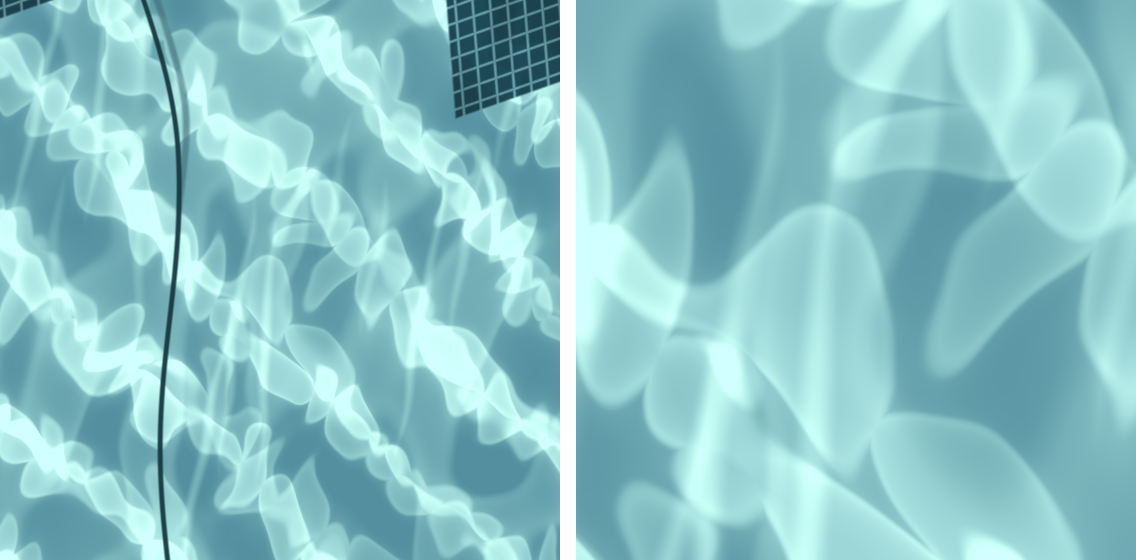
Left, the full canvas; right, a detail of the centre.
A WebGL 1 fragment shader for this texture:

```glsl
precision highp float;
// Sunlit pool floor: diagonal ribbons of refracted light with bright fold edges,
// steep veils and streaks, a dark hose with its shadow, and mosaic tile at the top.
// Each light sheet fades as 1/sqrt(depth) inward from its edge, like a caustic.
uniform vec2 u_resolution;

const vec3 DEEP_WATER = vec3(0.325, 0.56, 0.62);
const vec3 BRIGHT_LIGHT = vec3(0.82, 1.04, 1.0);
const vec3 TILE = vec3(0.11, 0.27, 0.32);
const vec3 GROUT = vec3(0.38, 0.58, 0.62);
const vec3 HOSE = vec3(0.08, 0.22, 0.25);
const float RIBBON_PERIOD = 0.212;
const float TILE_SIZE = 0.031;

vec2 hash2(vec2 p) {
  vec2 k = vec2(dot(p, vec2(127.1, 311.7)), dot(p, vec2(269.5, 183.3)));
  return fract(sin(k) * 43758.5453);
}

float corner(vec2 cell, vec2 offset, vec2 f) {
  return dot(hash2(cell + offset) * 2.0 - 1.0, f - offset);
}

// Gradient noise, roughly -0.7 to 0.7
float noise(vec2 p) {
  vec2 i = floor(p);
  vec2 f = p - i;
  vec2 u = f * f * f * (f * (f * 6.0 - 15.0) + 10.0);
  float low = mix(corner(i, vec2(0.0), f), corner(i, vec2(1.0, 0.0), f), u.x);
  float high = mix(corner(i, vec2(0.0, 1.0), f), corner(i, vec2(1.0), f), u.x);
  return mix(low, high, u.y);
}

vec2 noise2(vec2 p) {
  return vec2(noise(p), noise(p + vec2(37.2, 17.9)));
}

// Light inside a folded sheet; depth is the distance inward from its edge
float sheet(float depth, float rim, float blur) {
  float inside = smoothstep(-blur, blur, depth);
  float glow = 0.20 * exp(min(depth, 0.0) / 0.016);
  float fold = rim / (rim + max(depth, 0.0));
  return mix(glow, 0.20 + 0.80 * pow(fold, 0.6), inside);
}

// Diagonal chain of scalloped light lenses
float ribbons(vec2 p, float seed, float shift, float halfWidth) {
  vec2 q = p + 0.10 * noise2(p * 3.2 + seed) + 0.03 * noise2(p * 10.0 + seed);
  float across = (q.x + q.y - 1.0) * 0.707 - shift;
  float offset = (fract(across / RIBBON_PERIOD + 0.5) - 0.5) * RIBBON_PERIOD;
  vec2 leaning = vec2(q.x - 0.15 * q.y, q.y) * vec2(11.0, 7.5);
  float scallop = abs(noise(leaning + seed * 3.0)) - 0.18;
  float core = exp(-offset * offset / 0.0016);
  float light = sheet(halfWidth - abs(offset) + 0.18 * scallop, 0.010, 0.008);
  return (light + 0.14 * core) * (1.0 + 0.7 * noise(p * 4.0 + seed));
}

// Large faint cells with steep bright edges
float veils(vec2 p) {
  vec2 q = p + 0.05 * noise2(p * 6.0 + 8.4);
  float field = noise(vec2(q.x - 0.15 * q.y, q.y) * vec2(6.0, 2.8) + 21.3);
  return sheet(field / 7.0, 0.007, 0.007);
}

// Scattered thin spindles, nearly upright
float streaks(vec2 p) {
  float light = 0.0;
  for (int i = 0; i < 13; i++) {
    float id = float(i);
    vec2 shape = hash2(vec2(id, 4.7));
    vec2 center = vec2((id + shape.x) / 13.0, hash2(vec2(id, 9.1)).y);
    vec2 d = p - center;
    float along = d.y / mix(0.12, 0.28, shape.y);
    float taper = max(1.0 - along * along, 0.0);
    float bend = mix(0.02, 0.24, shape.x) * d.y + 0.03 * noise(vec2(p.y * 6.0, id));
    float depth = 0.008 * taper - abs(d.x - bend);
    light += smoothstep(-0.007, 0.007, depth) * sqrt(taper) * mix(0.5, 1.0, shape.y);
  }
  return light;
}

float hoseX(float y) {
  float lift = max(y - 0.72, 0.0);
  return 0.303 + 0.017 * sin((y - 0.43) * 6.8) - 0.45 * lift * lift;
}

float stroke(float distanceToLine, float halfWidth, float blur) {
  return 1.0 - smoothstep(halfWidth - blur, halfWidth + blur, abs(distanceToLine));
}

float gridLine(float x) {
  return stroke((fract(x / TILE_SIZE) - 0.5) * TILE_SIZE, 0.0024, 0.0022);
}

// Tiled areas: a large right corner and a small left one
float tileMask(vec2 p) {
  float rise = p.y - 0.35 * p.x;
  float right = min(rise - 0.504, p.x + 0.08 * p.y - 0.877);
  float left = min(rise - 0.967, 0.1 - p.x);
  return smoothstep(-0.003, 0.003, max(right, left));
}

void main() {
  vec2 p = gl_FragCoord.xy / min(u_resolution.x, u_resolution.y);

  // Layered light on the floor
  float light = 0.01 + 0.20 * noise(p * 3.0 + 5.0) + 0.04 * noise(p * vec2(14.0, 5.0));
  light += 0.56 * ribbons(p, 2.3, 0.12, 0.046);
  light += 0.48 * ribbons(p, 11.6, 0.135, 0.042);
  light += 0.36 * veils(p) + 0.30 * streaks(p);
  vec3 color = mix(DEEP_WATER, BRIGHT_LIGHT, clamp(light, 0.0, 1.0));

  // Mosaic tile
  float grout = max(gridLine(p.x + 0.08 * p.y - 0.877), gridLine(p.y - 0.35 * p.x - 0.504));
  vec3 tiles = mix(TILE, GROUT, grout) * (0.9 + 0.2 * light);
  color = mix(color, tiles, tileMask(p));

  // Hose and its soft shadow
  float fromHose = p.x - hoseX(p.y);
  float gap = 0.024 * smoothstep(0.6, 0.85, p.y);
  float shadow = stroke(fromHose - gap, 0.006, 0.004) * smoothstep(0.58, 0.68, p.y);
  color = mix(color, DEEP_WATER * 0.78, 0.65 * shadow);
  color = mix(color, HOSE, 0.95 * stroke(fromHose, 0.0044, 0.0026));

  gl_FragColor = vec4(color, 1.0);
}
```
